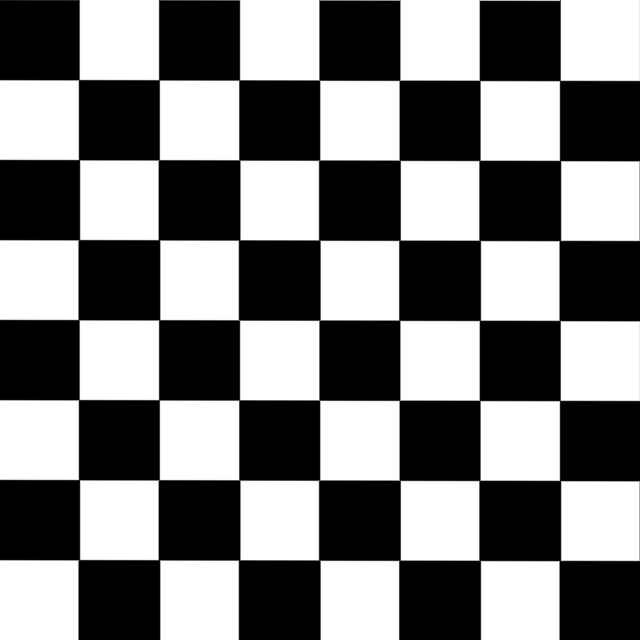
Write a three.js fragment shader that draws this pattern.

```glsl
// Black and white checkerboard, eight by eight, drawn slightly out of true.
varying vec2 vUv;

// Signed distance into the black area, in cells: positive is black.
float checkerDistance(vec2 p) {
  vec2 cell = vec2(floor(p.x), clamp(floor(p.y), 0.0, 7.0));
  vec2 local = p - cell - 0.5;
  bool isBlack = mod(cell.x + cell.y, 2.0) > 0.5;

  // Black squares spread a little over the white; the spread varies by row.
  vec2 spread = vec2(0.0075 + 0.0035 * cos(1.5708 * (cell.y - 0.5)), 0.002);

  if (isBlack) {
    vec2 inset = 0.5 - abs(local) + spread;
    return min(inset.x, inset.y);
  }

  // White squares have no black neighbour beyond the board's outer edges.
  if (cell.x < 0.5) local.x = max(local.x, 0.0);
  if (cell.y < 0.5) local.y = max(local.y, 0.0);
  if (cell.y > 6.5) local.y = min(local.y, 0.0);
  vec2 outset = abs(local) - 0.5 + spread;
  return max(outset.x, outset.y);
}

void main() {
  // Slight sideways drift of the columns and tilt of the rows.
  vec2 p = vUv * 8.0;
  p += vec2(0.011 - 0.0176 * vUv.x, 0.001 + 0.0135 * vUv.x);

  float black = smoothstep(-0.012, 0.012, checkerDistance(p));
  gl_FragColor = vec4(vec3(1.0 - black), 1.0);
}
```
